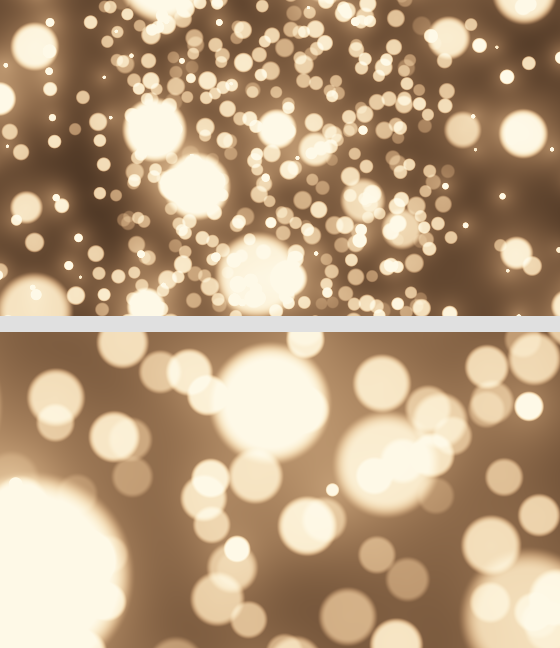
Top: the whole. Bottom: its middle third, enlarged.
Reproduce this background procedurally as a WebGL 1 fragment shader.

```glsl
precision highp float;
// Warm sepia bokeh: soft, translucent discs of light over a brown haze.

uniform vec2 u_resolution;

vec3 hash3(vec2 p) {
  vec3 q = fract(p.xyx * vec3(0.1031, 0.1030, 0.0973));
  q += dot(q, q.yxz + 33.33);
  return fract((q.xxy + q.yzz) * q.zyx);
}

// Sum of one jittered disc per cell; ranges are (low, high),
// density is the chance of a disc at the (sides, centre).
float bokeh(vec2 p, float cell, vec2 radii, vec2 lights, float blur,
            float halo, vec2 density, float seed) {
  vec2 home = floor(p / cell);
  float sum = 0.0;
  for (int y = -1; y <= 1; y++) {
    for (int x = -1; x <= 1; x++) {
      vec2 id = home + vec2(float(x), float(y));
      vec3 place = hash3(id + seed);
      vec3 look = hash3(id + seed + 57.3);
      vec2 center = (id + place.xy) * cell;
      float band = 1.0 - smoothstep(0.42, 0.64, abs(center.x));
      float present = step(place.z, mix(density.x, density.y, band));
      float radius = mix(radii.x, radii.y, look.x * look.x);
      float light = mix(lights.x, lights.y, look.y);
      float d = length(p - center);
      float disc = 1.0 - smoothstep(radius * (1.0 - blur), radius * (1.0 + blur), d);
      float glow = halo * pow(max(1.0 - d / cell, 0.0), 3.0);
      sum += present * light * (disc + glow);
    }
  }
  return sum;
}

void main() {
  vec2 p = (gl_FragCoord.xy - 0.5 * u_resolution) / u_resolution.y;

  // Uneven haze, darker towards the sides
  float light = 0.34 - 0.07 * smoothstep(0.4, 0.9, abs(p.x));
  light += 0.05 * sin(3.1 * p.x + 4.0 * p.y + 0.6) * sin(5.3 * p.y - 2.2 * p.x + 1.0);
  light += 0.03 * sin(7.0 * p.x - 3.0 * p.y + 2.0);

  // Large, blurred lights
  light += bokeh(p, 0.3, vec2(0.045, 0.125), vec2(1.2, 4.0), 0.22, 0.18, vec2(0.9, 0.75), 11.0);

  // Crowd of pale discs, dense in the middle
  for (int i = 0; i < 3; i++) {
    float layer = float(i);
    vec2 shift = vec2(0.037, 0.061) * layer;
    light += bokeh(p + shift * 0.5, 0.1, vec2(0.018, 0.029), vec2(0.2, 2.1),
                   0.17, 0.06, vec2(0.1, 0.95), 101.0 + 43.0 * layer);
  }

  // Small, bright and crisper sparks
  light += bokeh(p, 0.13, vec2(0.005, 0.023), vec2(2.0, 4.0), 0.2, 0.09, vec2(0.7, 0.5), 307.0);

  // Exposure curve turns light into sepia
  light = min(light, 3.7);
  gl_FragColor = vec4(1.0 - exp(-light * vec3(1.5, 1.0, 0.64)), 1.0);
}
```
